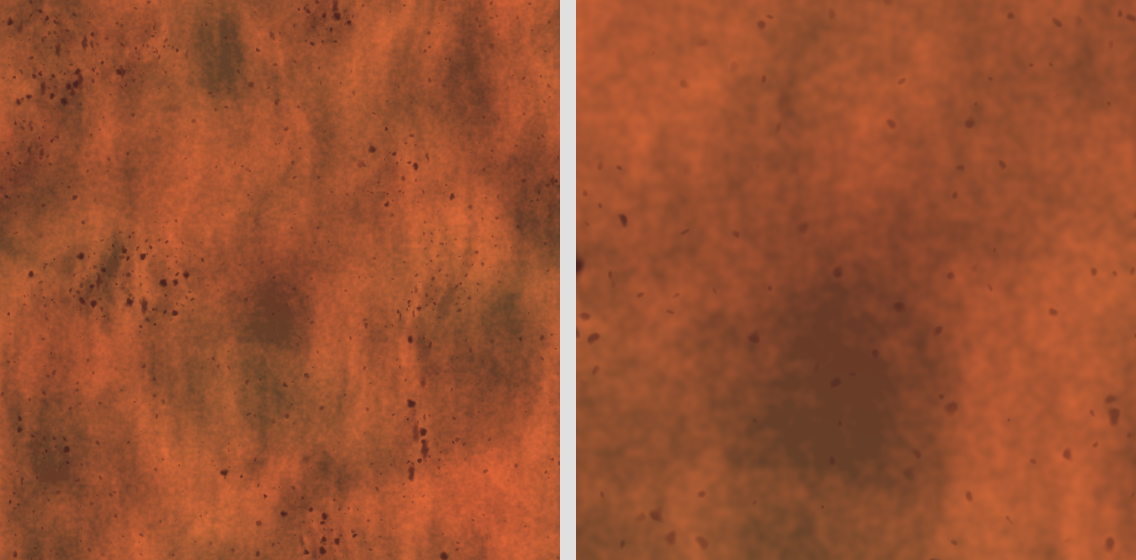
Left: the whole. Right: its middle third, enlarged.
This texture is drawn by a WebGL 1 fragment shader. Its source:

```glsl
precision highp float;
// Seamless rusted metal: cloudy orange and brown patina, vertical streaks and clustered dark pits.
uniform vec2 u_resolution;

#define CLOUD_CELLS vec2(5.0, 4.0)
#define CLOUD_CONTRAST 2.9
#define STREAK_CONTRAST 1.5
#define GRAIN_CONTRAST 0.85
#define STAIN_STRENGTH 0.9
#define PIT_STRENGTH 0.8
#define RUST_MID vec3(0.618, 0.322, 0.189)
#define RUST_SPREAD vec3(0.093, 0.034, 0.014)
#define PIT_COLOR vec3(0.24, 0.10, 0.10)

vec2 hash2(vec2 p) {
  vec3 q = fract(p.xyx * vec3(0.1031, 0.1030, 0.0973));
  q += dot(q, q.yzx + 33.33);
  return fract((q.xx + q.yz) * q.zy);
}

float cornerSlope(vec2 corner, vec2 cells, float seed, vec2 offset) {
  float angle = 6.2832 * hash2(mod(corner, cells) + seed * 17.0).x;
  return dot(vec2(cos(angle), sin(angle)), offset);
}

// Gradient noise centred on zero that wraps after a whole number of cells.
float noise(vec2 uv, vec2 cells, float seed) {
  vec2 p = uv * cells;
  vec2 i = floor(p);
  vec2 f = p - i;
  vec2 s = f * f * (3.0 - 2.0 * f);
  vec2 e = vec2(1.0, 0.0);
  float low = mix(cornerSlope(i, cells, seed, f),
                  cornerSlope(i + e.xy, cells, seed, f - e.xy), s.x);
  float high = mix(cornerSlope(i + e.yx, cells, seed, f - e.yx),
                   cornerSlope(i + e.xx, cells, seed, f - e.xx), s.x);
  return mix(low, high, s.y);
}

float clouds(vec2 uv, vec2 cells, float seed) {
  float sum = 0.0;
  float amplitude = 1.0;
  for (int octave = 0; octave < 5; octave++) {
    sum += amplitude * noise(uv, cells, seed + float(octave));
    amplitude *= 0.6;
    cells *= 2.0;
  }
  return sum;
}

// Soft spots, one per cell at most; density is the share of cells that hold one.
float pits(vec2 uv, vec2 cells, float density, float seed) {
  vec2 p = uv * cells;
  vec2 home = floor(p);
  float cover = 0.0;
  for (int y = -1; y <= 1; y++) {
    for (int x = -1; x <= 1; x++) {
      vec2 cell = home + vec2(float(x), float(y));
      vec2 id = mod(cell, cells) + seed * 17.0;
      vec2 center = cell + 0.15 + 0.7 * hash2(id);
      vec2 traits = hash2(id + 211.0);
      float radius = mix(0.16, 0.45, traits.y * traits.y);
      float spot = 1.0 - smoothstep(0.25 * radius, radius, length(p - center));
      float present = smoothstep(0.0, 0.06, density - traits.x);
      cover = max(cover, spot * present * mix(0.55, 1.0, traits.y));
    }
  }
  return cover;
}

void main() {
  vec2 uv = gl_FragCoord.xy / u_resolution;

  // Bend the patina so that clouds and streaks wander.
  vec2 bend = vec2(noise(uv, vec2(6.0), 1.0), noise(uv, vec2(7.0), 2.0));
  vec2 fray = vec2(noise(uv, vec2(42.0), 3.0), noise(uv, vec2(42.0), 4.0));
  vec2 bent = uv + 0.045 * bend + 0.005 * fray;

  // Patina tone in standard deviations from the middle rust.
  float tone = CLOUD_CONTRAST * clouds(bent, CLOUD_CELLS, 5.0);
  float brushed = 0.5 + smoothstep(-0.2, 0.35, noise(uv, vec2(5.0), 11.0));
  float streaks = noise(bent, vec2(18.0, 4.0), 12.0) + 0.6 * noise(bent, vec2(48.0, 9.0), 13.0);
  tone += STREAK_CONTRAST * brushed * streaks;
  float grain = noise(uv, vec2(90.0), 14.0) + 0.8 * noise(uv, vec2(170.0), 15.0);
  tone += GRAIN_CONTRAST * grain;

  // Maroon stains gather where the pits cluster.
  float cluster = smoothstep(0.08, 0.42, noise(bent, vec2(6.0, 5.0), 21.0));
  float mottle = smoothstep(-0.25, 0.4, clouds(bent, vec2(22.0, 15.0), 22.0));
  float stain = cluster * mottle;
  tone = clamp(tone - STAIN_STRENGTH * stain, -2.3, 2.4);

  vec3 color = RUST_MID + RUST_SPREAD * tone;
  float olive = noise(bent, vec2(4.0, 5.0), 25.0) - 0.35 * stain;
  color += olive * vec3(-0.02, 0.035, 0.01);

  // Round pits, drawn-out pits and faint specks with ragged rims.
  vec2 ragged = uv + 0.004 * vec2(noise(uv, vec2(110.0), 31.0), noise(uv, vec2(110.0), 32.0));
  float pitted = pits(ragged, vec2(46.0, 42.0), 0.05 + 0.42 * cluster, 33.0);
  pitted = max(pitted, 0.8 * pits(ragged, vec2(44.0, 17.0), 0.02 + 0.2 * cluster, 34.0));
  pitted = max(pitted, 0.5 * pits(ragged, vec2(85.0, 80.0), 0.12 + 0.35 * cluster, 35.0));
  color = mix(color, PIT_COLOR, PIT_STRENGTH * pitted);

  gl_FragColor = vec4(color, 1.0);
}
```
